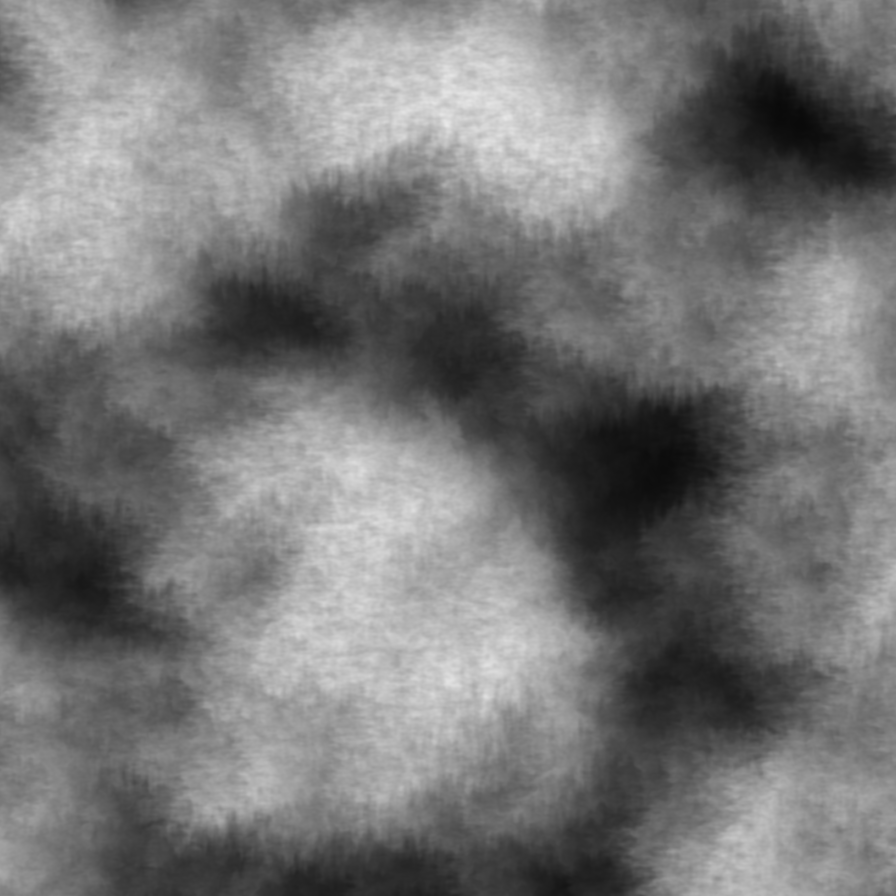
This texture is drawn by a Shadertoy shader. Its source:

```glsl
// Soft grey smoke: broad light and dark masses from layered gradient noise.
// Fine crossed streaks lightly feather the borders of the masses, and a woven,
// mottled grain lies over them; a soft tone curve sets the grey levels.

const vec2  CLOUD_SCALE    = vec2(3.0, 3.4);    // broad cells across the canvas
const vec2  CLOUD_OFFSET   = vec2(7.3, 2.6);
const int   CLOUD_OCTAVES  = 6;
const float OCTAVE_GAIN    = 0.47;
const vec2  WARP_SCALE     = vec2(4.0, 5.0);
const float WARP_AMOUNT    = 0.05;
const vec2  ACROSS_STREAKS = vec2(48.0, 110.0); // short horizontal fibres
const vec2  UPRIGHT_STREAKS = vec2(85.0, 34.0); // vertical fibres
const vec2  FEATHER_AMOUNT = vec2(0.010, 0.011);
const vec2  MOTTLE_SCALE   = vec2(42.0, 56.0);  // soft crumbs in the smoke
const float MOTTLE_AMOUNT  = 0.08;
const float GRAIN_AMOUNT   = 0.14;
const float MID_GREY       = 0.445;
const float GREY_RANGE     = 0.46;
const float CONTRAST       = 1.78;

// Unit gradient for a lattice point, from an integer hash
vec2 latticeGradient(vec2 cell) {
    uvec2 q = uvec2(ivec2(cell));
    uint h = q.x * 73856093u ^ q.y * 19349663u;
    h = (h ^ (h >> 15)) * 739981397u;
    h = (h ^ (h >> 13)) * 668265263u;
    h ^= h >> 16;
    float angle = 6.28319 * float(h & 65535u) / 65536.0;
    return vec2(cos(angle), sin(angle));
}

// Gradient noise with quintic blending, centred on zero
float gradientNoise(vec2 p) {
    vec2 cell = floor(p);
    vec2 f = p - cell;
    vec2 blend = f * f * f * (f * (f * 6.0 - 15.0) + 10.0);
    vec2 e = vec2(1.0, 0.0);
    float a = dot(latticeGradient(cell), f);
    float b = dot(latticeGradient(cell + e.xy), f - e.xy);
    float c = dot(latticeGradient(cell + e.yx), f - e.yx);
    float d = dot(latticeGradient(cell + e.xx), f - e.xx);
    return mix(mix(a, b, blend.x), mix(c, d, blend.x), blend.y);
}

// Rotated octaves keep the lattice from showing
float layeredNoise(vec2 p, int octaves, float gain) {
    const mat2 turnAndDouble = mat2(1.64, 1.15, -1.15, 1.64);
    float sum = 0.0;
    float amplitude = 1.0;
    for (int i = 0; i < octaves; i++) {
        sum += amplitude * gradientNoise(p);
        p = turnAndDouble * p + vec2(13.7, 5.9);
        amplitude *= gain;
    }
    return sum;
}

// Two octaves of noise stretched along one axis
float streaks(vec2 uv, vec2 scale) {
    return gradientNoise(uv * scale + 31.4)
         + 0.6 * gradientNoise(uv * scale * 1.9 + 57.2);
}

void mainImage(out vec4 fragColor, in vec2 fragCoord) {
    vec2 uv = fragCoord / iResolution.y;

    // Bend the masses gently
    vec2 warp = vec2(gradientNoise(uv * WARP_SCALE + 3.1),
                     gradientNoise(uv * WARP_SCALE + 19.6));
    vec2 bent = uv + WARP_AMOUNT * warp;

    // Soften their borders along straight fibres
    float across  = streaks(uv, ACROSS_STREAKS);
    float upright = streaks(uv, UPRIGHT_STREAKS);
    bent += FEATHER_AMOUNT * vec2(across, upright);

    float density = layeredNoise(bent * CLOUD_SCALE + CLOUD_OFFSET,
                                 CLOUD_OCTAVES, OCTAVE_GAIN);
    float grey = MID_GREY + GREY_RANGE * tanh(CONTRAST * density);

    // Woven and mottled grain, fainter in the dark
    float weave  = 0.6 * across + 0.4 * upright;
    float mottle = layeredNoise(uv * MOTTLE_SCALE + 83.5, 3, 0.7);
    grey *= 1.0 + GRAIN_AMOUNT * weave + MOTTLE_AMOUNT * mottle;

    fragColor = vec4(vec3(clamp(grey, 0.0, 1.0)), 1.0);
}
```
